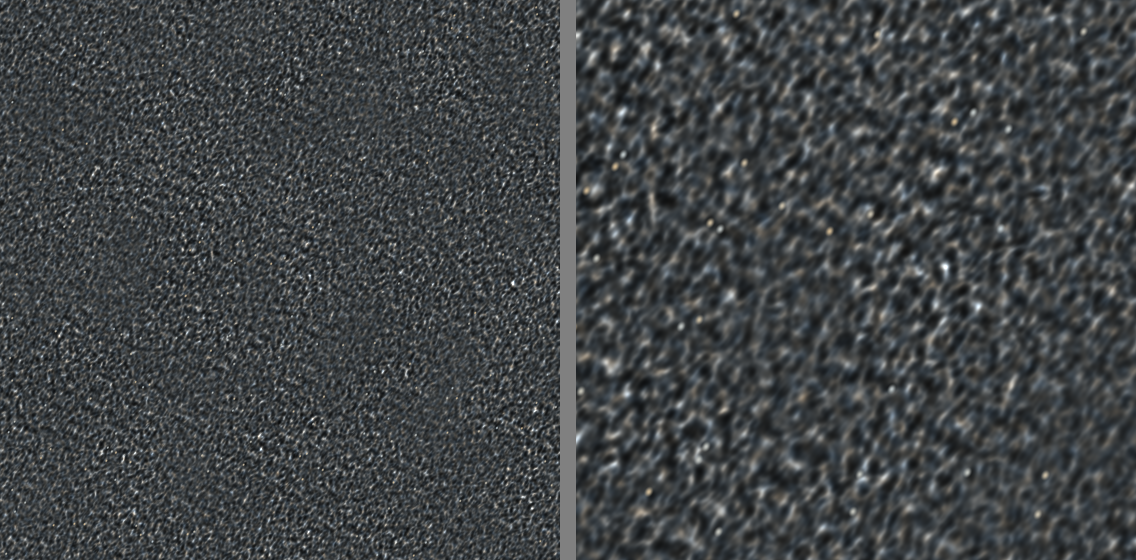
Left, the full canvas; right, a detail of the centre.
A Shadertoy shader for this texture:

```glsl
// Dark blue-grey gritty stone: slanted fine grains, soft patches and sparse pale glints.

vec2 hash22(vec2 p) {
    vec3 q = fract(vec3(p.xyx) * vec3(0.1031, 0.1030, 0.0973));
    q += dot(q, q.yzx + 33.33);
    return fract((q.xx + q.yz) * q.zy);
}

float cornerSlope(vec2 cell, vec2 offset) {
    return dot(hash22(cell) * 2.0 - 1.0, offset);
}

// Gradient noise, centred on zero
float noise(vec2 p) {
    vec2 i = floor(p), f = fract(p);
    vec2 u = f * f * f * (f * (f * 6.0 - 15.0) + 10.0);
    vec2 e = vec2(0.0, 1.0);
    float low = mix(cornerSlope(i, f), cornerSlope(i + e.yx, f - e.yx), u.x);
    float high = mix(cornerSlope(i + e.xy, f - e.xy), cornerSlope(i + e.yy, f - e.yy), u.x);
    return mix(low, high, u.y);
}

// Coordinates along (x) and across (y) a direction given in radians
vec2 alongAcross(vec2 p, float angle) {
    float c = cos(angle), s = sin(angle);
    return vec2(c * p.x + s * p.y, c * p.y - s * p.x);
}

// Elongated grains: two overlapping layers, scaled to unit deviation
float grains(vec2 uv) {
    vec2 bend = 0.004 * vec2(noise(uv * 45.0 + 7.0), noise(uv * 45.0 + 61.0));
    float coarse = noise(alongAcross(uv + bend, 1.08) * vec2(88.0, 150.0) + 300.0);
    float fine = noise(alongAcross(uv - bend, 0.88) * vec2(150.0, 225.0) + 500.0);
    return 5.8 * (0.82 * coarse + 0.57 * fine);
}

// Sparse bright specks: x is strength, y is a random hue
vec2 glints(vec2 uv) {
    vec2 p = alongAcross(uv, 1.05) * vec2(95.0, 125.0) + 200.0;
    vec2 cell = floor(p);
    vec2 centre = 0.5 + 0.3 * (hash22(cell + 17.0) - 0.5);
    vec2 pick = hash22(cell + 91.0);
    float speck = 1.0 - smoothstep(0.0, 0.36, length(fract(p) - centre));
    return vec2(speck * step(0.978, pick.x), pick.y);
}

void mainImage(out vec4 fragColor, in vec2 fragCoord) {
    vec2 uv = fragCoord / iResolution.y;

    // Broad patches change both brightness and roughness
    float patches = noise(uv * 5.0 + 20.0) + 0.6 * noise(uv * 13.0 + 40.0);
    float roughness = 1.0 + 0.7 * noise(uv * 7.0 + 80.0);
    float light = 0.245 * exp(0.34 * roughness * grains(uv) + 0.10 * patches);

    // Cool shadows, nearly neutral highlights, small shifts of hue
    vec3 coolTint = vec3(0.93, 1.01, 1.06);
    vec3 paleTint = vec3(0.99, 1.01, 1.01);
    vec3 color = light * mix(coolTint, paleTint, smoothstep(0.15, 0.45, light));
    float hue = noise(uv * 120.0 + 150.0);
    color += light * hue * vec3(0.20, 0.02, -0.18);

    // Glints run from bluish white to warm sand
    vec2 glint = glints(uv);
    vec3 glintColor = mix(vec3(0.78, 0.84, 0.87), vec3(0.88, 0.77, 0.60), glint.y);
    color = mix(color, glintColor, 0.9 * glint.x);

    fragColor = vec4(clamp(color, 0.0, 1.0), 1.0);
}
```
